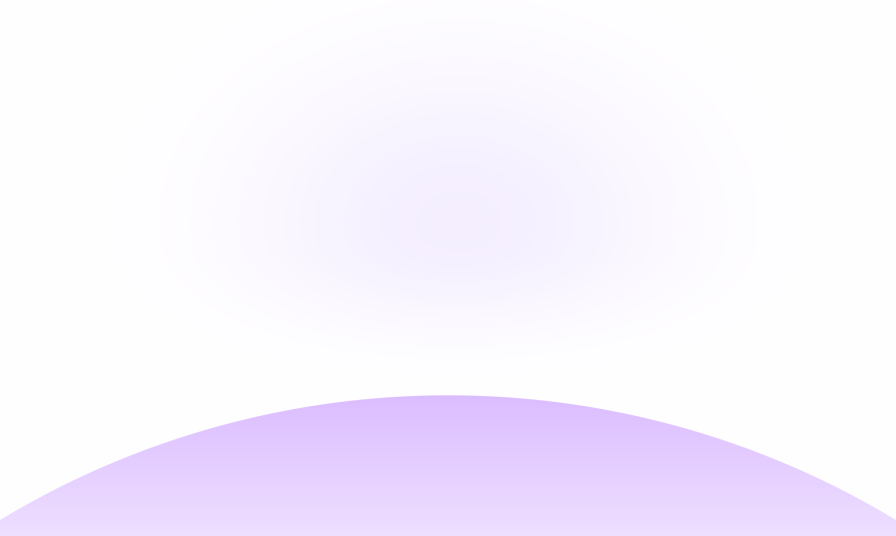
Write a WebGL 2 fragment shader that draws this background.

```glsl
#version 300 es
precision highp float;
// A pale lilac glow floats on white above a broad violet dome.
// The glow is an elliptical Gaussian faded out toward the dome; the dome is
// a large disc from a distance function, filled with a vertical gradient.

uniform vec2 u_resolution;
out vec4 fragColor;

const vec3 WHITE = vec3(1.0, 0.998, 1.0);
const vec3 GLOW_LILAC = vec3(0.957, 0.934, 1.0);
const vec3 DOME_TOP = vec3(0.859, 0.739, 1.0);
const vec3 DOME_BASE = vec3(0.933, 0.874, 1.0);

float gaussian(vec2 p, vec2 center, vec2 spread) {
    vec2 d = (p - center) / spread;
    return exp(-dot(d, d));
}

float discDistance(vec2 p, vec2 center, float radius) {
    return length(p - center) - radius;
}

float coverage(float dist, float pixel) {
    return smoothstep(0.75 * pixel, -0.75 * pixel, dist);
}

void main() {
    // Height spans 0 to 1; x is zero on the vertical midline.
    float pixel = 1.0 / u_resolution.y;
    vec2 p = (gl_FragCoord.xy - vec2(0.5 * u_resolution.x, 0.0)) * pixel;

    // Glow, dimmed in the band just above the dome
    float glow = gaussian(p, vec2(0.02, 0.585), vec2(0.385, 0.29));
    glow *= smoothstep(0.22, 0.55, p.y);
    vec3 color = mix(WHITE, GLOW_LILAC, glow);

    // Dome
    float domeRadius = 1.618;
    float domeApex = 0.2625;
    float dome = discDistance(p, vec2(0.0, domeApex - domeRadius), domeRadius);
    vec3 domeColor = mix(DOME_BASE, DOME_TOP, clamp(p.y / domeApex, 0.0, 1.0));
    color = mix(color, domeColor, coverage(dome, pixel));

    fragColor = vec4(color, 1.0);
}
```
